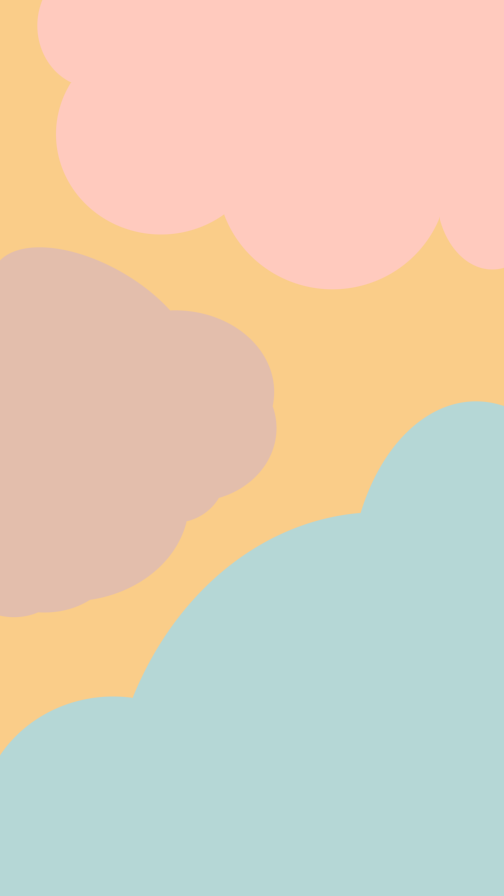
Reproduce this background procedurally as a WebGL 1 fragment shader.

```glsl
precision highp float;

uniform vec2 u_resolution;

const vec2 CANVAS = vec2(4.32, 7.68);
const vec3 SAND = vec3(0.980, 0.802, 0.537);
const vec3 PINK = vec3(1.000, 0.792, 0.745);
const vec3 MAUVE = vec3(0.890, 0.745, 0.675);
const vec3 TEAL = vec3(0.708, 0.842, 0.840);

vec2 rotate(vec2 v, float angle) {
  float c = cos(angle), s = sin(angle);
  return vec2(c * v.x + s * v.y, c * v.y - s * v.x);
}

// First-order distance to an ellipse, negative inside
float ellipse(vec2 offset, vec2 radii) {
  vec2 scaled = offset / radii;
  float slope = 2.0 * length(scaled / radii);
  return (dot(scaled, scaled) - 1.0) / max(slope, 0.001);
}

float addLobe(float shape, vec2 p, vec2 center, vec2 radii) {
  return min(shape, ellipse(p - center, radii));
}

float upperCloud(vec2 p) {
  float d = ellipse(p - vec2(2.90, 7.28), vec2(2.25, 1.35));
  d = addLobe(d, p, vec2(0.80, 7.46), vec2(0.48, 0.53));
  d = addLobe(d, p, vec2(1.38, 6.53), vec2(0.90, 0.86));
  d = addLobe(d, p, vec2(2.85, 6.18), vec2(0.99, 0.98));
  return addLobe(d, p, vec2(4.22, 6.03), vec2(0.48, 0.66));
}

float sideCloud(vec2 p) {
  float d = ellipse(p - vec2(0.40, 3.98), vec2(1.30, 1.35));
  // Sloping crown
  vec2 crown = rotate(p - vec2(0.80, 4.91), radians(-30.0));
  d = min(d, ellipse(crown, vec2(0.97, 0.50)));
  // Right-hand bulges
  d = addLobe(d, p, vec2(1.50, 4.32), vec2(0.85, 0.70));
  d = addLobe(d, p, vec2(1.65, 4.01), vec2(0.72, 0.63));
  d = addLobe(d, p, vec2(1.50, 3.64), vec2(0.44, 0.44));
  // Underside
  d = addLobe(d, p, vec2(0.59, 3.38), vec2(1.03, 0.855));
  d = addLobe(d, p, vec2(0.38, 2.88), vec2(0.60, 0.45));
  return addLobe(d, p, vec2(0.12, 2.68), vec2(0.40, 0.29));
}

float lowerHills(vec2 p) {
  float d = ellipse(p - vec2(2.16, 0.08), vec2(2.60, 1.00));
  d = addLobe(d, p, vec2(0.97, 0.62), vec2(1.15, 1.09));
  d = addLobe(d, p, vec2(3.25, 0.46), vec2(2.35, 2.83));
  return addLobe(d, p, vec2(4.08, 2.59), vec2(1.09, 1.65));
}

vec3 paint(vec3 base, vec3 color, float d, float edge) {
  return mix(color, base, smoothstep(-edge, edge, d));
}

void main() {
  vec2 p = gl_FragCoord.xy / u_resolution * CANVAS;
  float edge = 0.8 * CANVAS.x / u_resolution.x;

  // Flat layers over the plain ground
  vec3 color = SAND;
  color = paint(color, PINK, upperCloud(p), edge);
  color = paint(color, MAUVE, sideCloud(p), edge);
  color = paint(color, TEAL, lowerHills(p), edge);
  gl_FragColor = vec4(color, 1.0);
}
```
